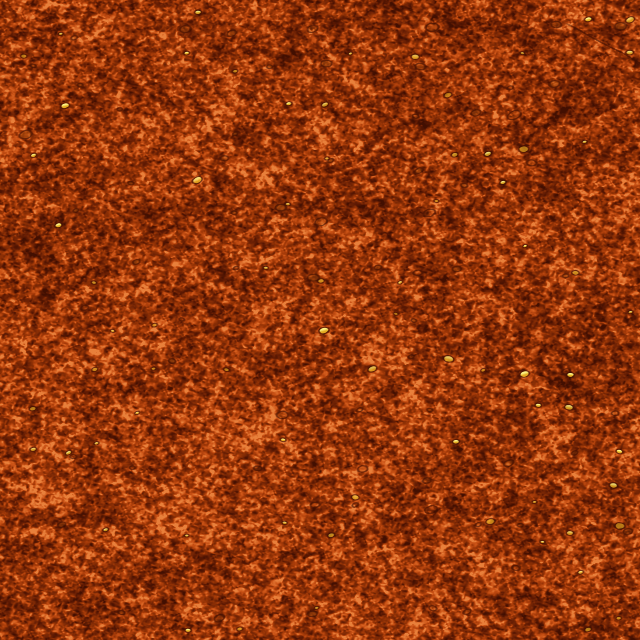
This texture is drawn by a three.js fragment shader. Its source:

```glsl
varying vec2 vUv;

// Ground colours, dark to light
const vec3 SOOT   = vec3(0.26, 0.06, 0.005);
const vec3 UMBER  = vec3(0.37, 0.10, 0.01);
const vec3 RUST   = vec3(0.47, 0.15, 0.02);
const vec3 SIENNA = vec3(0.56, 0.19, 0.02);
const vec3 COPPER = vec3(0.67, 0.24, 0.04);
const vec3 ORANGE = vec3(0.80, 0.33, 0.09);
const vec3 PEACH  = vec3(0.91, 0.50, 0.23);

// Fleck colours
const vec3 OCHRE  = vec3(0.66, 0.32, 0.06);
const vec3 GOLD   = vec3(0.90, 0.68, 0.13);
const vec3 LEMON  = vec3(1.00, 0.97, 0.52);

const float GRAIN_FREQ = 172.0;         // main grains across the canvas
const vec2  GRAIN_STRETCH = vec2(0.87, 1.08);
const float WARP = 0.0022;              // curl of the grains
const float NOISE_SIGMA = 0.2145;       // standard deviation of noise()
const float EDGE = 0.0011;              // softness of the flecks
const float FLATNESS = 0.62;            // fleck height over width

float hash(vec2 p) {
  vec3 q = fract(p.xyx * 0.1031);
  q += dot(q, q.yzx + 33.33);
  return fract((q.x + q.y) * q.z);
}

float noise(vec2 p) {
  vec2 i = floor(p), f = fract(p);
  f = f * f * (3.0 - 2.0 * f);
  return mix(mix(hash(i), hash(i + vec2(1.0, 0.0)), f.x),
             mix(hash(i + vec2(0.0, 1.0)), hash(i + 1.0), f.x), f.y);
}

vec2 rotate(vec2 p, float a) {
  float c = cos(a), s = sin(a);
  return vec2(c * p.x + s * p.y, c * p.y - s * p.x);
}

// Zero-mean noise layer with unit deviation
float layer(vec2 p, float freq, float angle) {
  return (noise(rotate(p, angle) * freq + freq) - 0.5) / NOISE_SIGMA;
}

// Granular ground height, in standard deviations
float ground(vec2 uv) {
  vec2 p = uv * GRAIN_STRETCH;
  p += WARP * (vec2(noise(p * 210.0 + 7.0), noise(p * 210.0 + 61.0)) - 0.5);
  return 0.68 * layer(p, GRAIN_FREQ, 0.5)
       + 0.52 * layer(p, GRAIN_FREQ * 1.9, 1.2)
       + 0.38 * layer(p, GRAIN_FREQ * 0.45, 0.9)
       + 0.24 * layer(p, GRAIN_FREQ * 0.15, 0.3)
       + 0.16 * layer(p, 6.0, 0.7);
}

float ramp(float a, float b, float x) {
  return clamp((x - a) / (b - a), 0.0, 1.0);
}

vec3 groundColor(float z) {
  vec3 c = mix(SOOT, UMBER, ramp(-2.5, -1.5, z));
  c = mix(c, RUST, ramp(-1.5, -0.72, z));
  c = mix(c, SIENNA, ramp(-0.72, -0.09, z));
  c = mix(c, COPPER, ramp(-0.09, 0.52, z));
  c = mix(c, ORANGE, ramp(0.52, 1.23, z));
  return mix(c, PEACH, ramp(1.23, 2.1, z));
}

// Scattered ellipses: x = edge distance, y = height inside, z = random tone
vec3 flecks(vec2 uv, float cells, float share, vec2 sizes, float seed) {
  vec2 id = floor(uv * cells) + seed;
  if (hash(id) > share) return vec3(1.0, 0.0, 0.0);
  vec2 center = 0.2 + 0.6 * vec2(hash(id + 17.3), hash(id + 41.9));
  float pick = hash(id + 73.1);
  float radius = mix(sizes.x, sizes.y, pick * pick);
  vec2 q = rotate((fract(uv * cells) - center) / cells, 0.7 * hash(id + 97.7) - 0.25);
  q.y /= FLATNESS;
  float wobble = 0.16 * (noise(uv * 260.0 + seed) - 0.5);
  float dist = (length(q) / radius - 1.0 + wobble) * radius * 0.8;
  return vec3(dist, q.y / radius, hash(id + 131.3));
}

float cover(float dist) {
  return 1.0 - smoothstep(-EDGE, EDGE, dist);
}

// Dark halo hugging an ellipse edge
float rim(float dist, float width) {
  return 1.0 - smoothstep(0.0, width, abs(dist));
}

void main() {
  vec3 color = groundColor(ground(vUv));

  // Faint scratch near the upper right corner
  vec2 along = vUv - vec2(0.87, 0.97);
  float bend = 0.004 * (noise(vUv * 30.0) - 0.5);
  float scratch = 1.0 - smoothstep(0.0004, 0.0022, abs(along.y + 0.52 * along.x + bend));
  color = mix(color, SOOT, 0.6 * scratch * smoothstep(0.0, 0.03, along.x));

  // Dull, half-buried flecks with dark rims
  vec3 dull = flecks(vUv, 13.0, 0.45, vec2(0.004, 0.0105), 200.0);
  color = mix(color, OCHRE, 0.45 * cover(dull.x) * dull.z);
  color = mix(color, SOOT, 0.65 * rim(dull.x, 0.0026));

  // Bright golden flecks, lit from above
  vec3 gold = flecks(vUv, 15.0, 0.38, vec2(0.0024, 0.0072), 500.0);
  color = mix(color, SOOT, 0.7 * rim(gold.x - 0.0008, 0.0026));
  vec3 shine = mix(GOLD, LEMON, smoothstep(-0.5, 0.6, gold.y) * smoothstep(0.1, 0.6, gold.z));
  color = mix(color, shine, cover(gold.x) * mix(0.6, 1.0, gold.z));

  gl_FragColor = vec4(color, 1.0);
}
```
